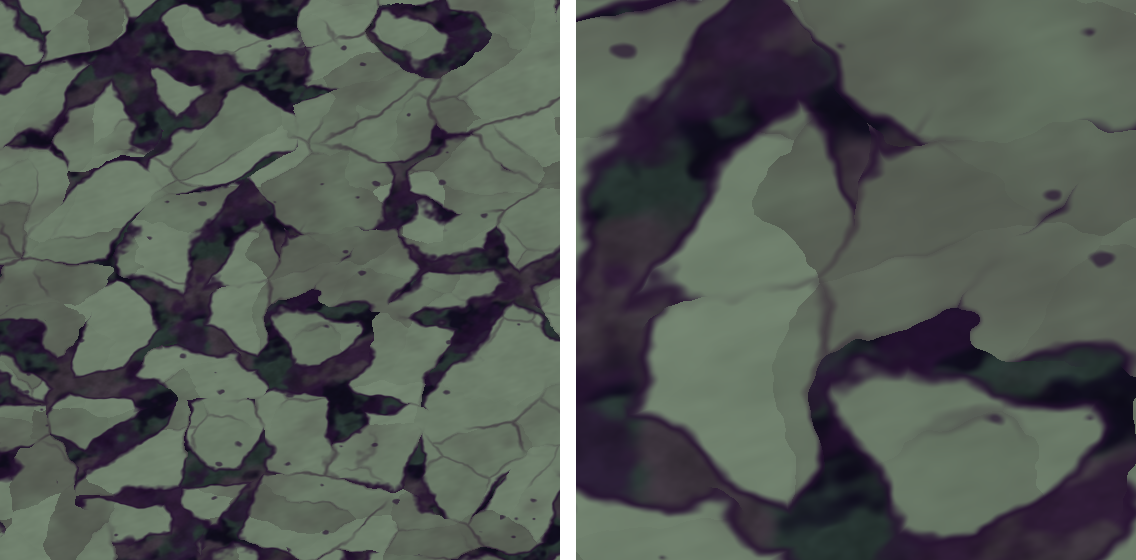
Left, the full canvas; right, a detail of the centre.
Give the GLSL for this texture, as a WebGL 1 fragment shader.

```glsl
precision highp float;
uniform vec2 u_resolution;

const vec3 PALE  = vec3(0.415, 0.475, 0.405);
const vec3 DULL  = vec3(0.36, 0.385, 0.345);
const vec3 INK   = vec3(0.06, 0.05, 0.11);
const vec3 PLUM  = vec3(0.15, 0.07, 0.19);
const vec3 TEAL  = vec3(0.15, 0.20, 0.19);
const vec3 SLATE = vec3(0.24, 0.20, 0.24);

const float TILT = 0.3;                   // direction of the stretched grains
const vec2  GRAIN_SCALE = vec2(5.8, 7.8); // grains across the canvas
const float SUBGRAIN_SCALE = 1.3;
const float PATCH_LEVEL = 0.475;          // higher leaves fewer dark patches
const float PATCH_GAIN = 0.95;
const float PATCH_MAX = 0.34;
const float CELL_BIAS = 0.3;
const float EDGE_BLUR = 0.035;
const float SPECK_SCALE = 32.0;
const float SPECK_CHANCE = 0.13;

float hash(vec2 p) {
  vec3 q = fract(p.xyx * 0.1031);
  q += dot(q, q.yzx + 33.33);
  return fract((q.x + q.y) * q.z);
}

vec2 hash2(vec2 p) {
  return vec2(hash(p + 17.3), hash(p + 71.9));
}

float noise(vec2 p) {
  vec2 i = floor(p), f = fract(p);
  f = f * f * (3.0 - 2.0 * f);
  return mix(mix(hash(i), hash(i + vec2(1.0, 0.0)), f.x),
             mix(hash(i + vec2(0.0, 1.0)), hash(i + 1.0), f.x), f.y);
}

float fbm(vec2 p) {
  return 0.57 * noise(p) + 0.28 * noise(p * 2.1 + 9.2) + 0.15 * noise(p * 4.3 + 31.7);
}

vec2 warp(vec2 p) {
  vec2 bend = vec2(noise(p * 1.4 + 3.1), noise(p * 1.4 + 47.6)) - 0.5;
  vec2 fray = vec2(fbm(p * 5.0 + 5.8), fbm(p * 5.0 + 83.4)) - 0.5;
  return p + 0.45 * bend + 0.14 * fray;
}

// x: distance to the nearest cell border, y: random value of the cell
vec2 cells(vec2 p) {
  vec2 base = floor(p), nearId = base, nearVec = vec2(0.0);
  float best = 9.0;
  for (int j = -1; j <= 1; j++) {
    for (int i = -1; i <= 1; i++) {
      vec2 id = base + vec2(float(i), float(j));
      vec2 r = id + hash2(id) - p;
      if (dot(r, r) < best) { best = dot(r, r); nearId = id; nearVec = r; }
    }
  }
  float border = 9.0;
  for (int j = -2; j <= 2; j++) {
    for (int i = -2; i <= 2; i++) {
      vec2 id = nearId + vec2(float(i), float(j));
      vec2 r = id + hash2(id) - p;
      vec2 gap = r - nearVec;
      if (dot(gap, gap) > 0.0001) border = min(border, dot(0.5 * (r + nearVec), normalize(gap)));
    }
  }
  return vec2(border, hash(nearId + 5.5));
}

float specks(vec2 p) {
  vec2 id = floor(p);
  float radius = mix(0.02, 0.17, hash(id + 2.7));
  vec2 r = fract(p) - mix(vec2(0.3), vec2(0.7), hash2(id));
  float chance = SPECK_CHANCE * smoothstep(0.35, 0.75, noise(p * 0.2));
  float size = length(r * vec2(0.75, 1.2)) + 0.12 * (noise(p * 5.0) - 0.5);
  return step(hash(id + 8.1), chance) * (1.0 - smoothstep(radius - 0.06, radius + 0.08, size));
}

void main() {
  vec2 uv = gl_FragCoord.xy / u_resolution;
  float c = cos(TILT), s = sin(TILT);
  vec2 p = mat2(c, -s, s, c) * uv * GRAIN_SCALE.x;
  p.y *= GRAIN_SCALE.y / GRAIN_SCALE.x;
  p += 20.0;
  vec2 q = warp(p);
  vec2 grain = cells(q);
  vec2 sub = cells(q * SUBGRAIN_SCALE + 40.0);

  // Light grains with tints, mottling and faint broken borders
  float tint = 0.5 * sub.y + 0.3 * grain.y + 0.2 + 0.7 * (fbm(p * 2.0 + 60.0) - 0.5);
  vec3 color = mix(DULL, PALE, smoothstep(0.2, 0.6, tint));
  color *= 1.0 + 0.13 * (sub.y - 0.5) + 0.1 * (fbm(p * 5.0) - 0.5);
  color *= 1.0 + 0.04 * (noise(p * vec2(8.0, 22.0)) - 0.5);
  float grainLine = (1.0 - smoothstep(0.0, 0.04, grain.x)) * smoothstep(0.35, 0.75, noise(p * 2.1 + 12.0));
  float subLine = (1.0 - smoothstep(0.0, 0.045, sub.x)) * smoothstep(0.5, 0.9, noise(p * 2.3 + 77.0));
  color = mix(color, SLATE, max(0.75 * grainLine, 0.45 * subLine));
  color = mix(color, PLUM, 0.65 * specks(uv * SPECK_SCALE + 0.5 * (q - p)));

  // Dark patches swelling out of the grain borders
  float swell = 0.65 * noise(p * 1.15 + 7.0) + 0.35 * noise(p * 2.6 + 29.0);
  float width = PATCH_GAIN * (swell - PATCH_LEVEL) + CELL_BIAS * (grain.y - 0.5);
  float depth = min(width, PATCH_MAX) - grain.x + 0.12 * (fbm(p * 5.0 + 15.0) - 0.5);
  vec3 core = mix(INK, TEAL, smoothstep(0.4, 0.58, fbm(p * 3.6 + 90.0)));
  core = mix(core, SLATE, 0.9 * smoothstep(0.45, 0.65, fbm(p * 2.4 + 54.0)));
  core = mix(core, PLUM, 0.7 * smoothstep(0.5, 0.66, fbm(p * 3.1 + 33.0)));
  core *= 1.0 + 0.45 * (fbm(p * 9.0) - 0.5);
  vec3 patchColor = mix(PLUM, core, smoothstep(0.0, 0.08, depth));
  color = mix(color, patchColor, smoothstep(-EDGE_BLUR, EDGE_BLUR, depth));

  gl_FragColor = vec4(color, 1.0);
}
```
